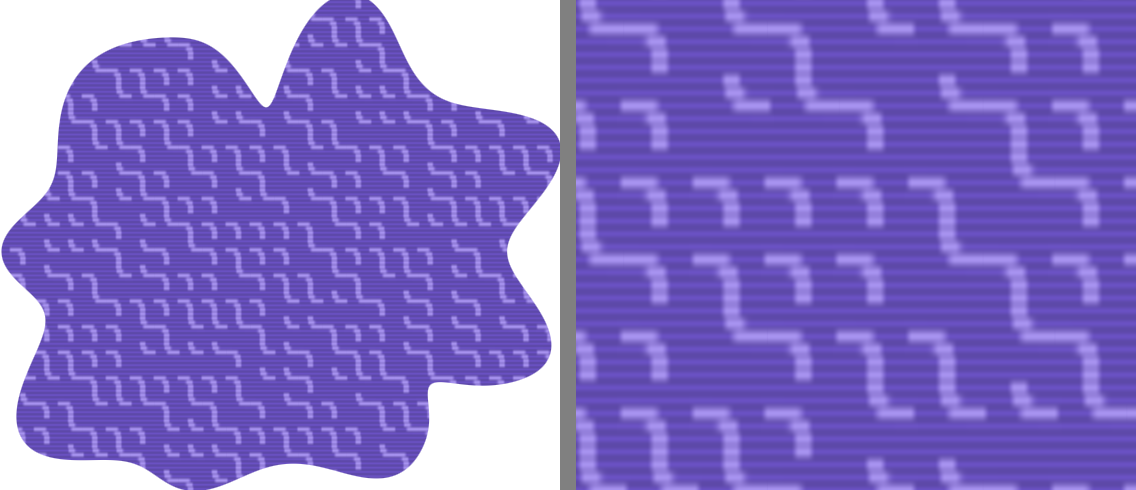
Left: the whole. Right: its middle third, enlarged.
A Shadertoy shader for this pattern:

```glsl
// A lobed violet patch on white, filled with a random maze of curved strokes and scanlines.

// Lengths are in canvas heights, stroke sizes in tile units, angles in degrees.
const vec3 PAPER        = vec3(1.0);
const vec3 GROUND_DARK  = vec3(0.365, 0.285, 0.66);
const vec3 GROUND_LIGHT = vec3(0.415, 0.318, 0.765);
const vec3 STROKE_DARK  = vec3(0.58, 0.50, 0.86);
const vec3 STROKE_LIGHT = vec3(0.655, 0.575, 0.94);

const vec2  TILE_SIZE     = vec2(0.0489, 0.0523);
const vec2  TILE_OFFSET   = vec2(-0.1336, 0.0424);
const float ROWS_PER_TILE = 6.0;
const float STROKE_RADIUS = 0.115;
const float STROKE_SOFT   = 0.06;
const float BEND_RADIUS   = 0.32;
const float TILE_OVERLAP  = 0.04;

const vec2  PATCH_CENTER = vec2(0.0, -0.006);
const float PATCH_RADIUS = 0.4315;

// Each lobe: direction, height (negative for a notch), angular width.
const int LOBE_COUNT = 10;
const vec3 LOBES[LOBE_COUNT] = vec3[](
    vec3( 21.0,  0.179, 14.0), vec3( 73.0,  0.110, 15.0),
    vec3( 95.0, -0.160, 10.0), vec3(138.0,  0.112, 24.0),
    vec3(181.0,  0.131, 12.0), vec3(217.0,  0.223, 16.0),
    vec3(248.0,  0.095, 14.0), vec3(298.0,  0.089, 15.0),
    vec3(318.0, -0.052,  6.0), vec3(338.0,  0.161, 14.0));

float hash(vec2 cell) {
    vec3 p = fract(cell.xyx * vec3(0.1031, 0.1030, 0.0973));
    p += dot(p, p.yzx + 33.33);
    return fract((p.x + p.y) * p.z);
}

float roundedSquare(vec2 p, float halfSize, float radius) {
    vec2 q = abs(p) - halfSize + radius;
    return length(max(q, 0.0)) + min(max(q.x, q.y), 0.0) - radius;
}

// Signed distance to the outline, measured along the radius.
float patchEdge(vec2 p) {
    float angle = degrees(atan(p.y, p.x));
    float radius = PATCH_RADIUS;
    for (int i = 0; i < LOBE_COUNT; i++) {
        float turn = mod(angle - LOBES[i].x + 180.0, 360.0) - 180.0;
        float t = turn / LOBES[i].z;
        radius += LOBES[i].y * exp(-t * t);
    }
    return length(p) - radius;
}

// Every tile holds one bend: top to right, or left to bottom.
float strokeCoverage(vec2 p) {
    vec2 home = floor(p);
    float dist = 1.0;
    for (int i = -1; i <= 1; i++) {
        vec2 cell = home + vec2(float(i), 0.0);
        vec2 local = p - cell - 0.5;
        float side = hash(cell + 200.0) < 0.5 ? 0.5 : -0.5;
        float bend = abs(roundedSquare(local - side, 0.5, BEND_RADIUS));
        float inTile = abs(local.x) - 0.5 - TILE_OVERLAP;
        dist = min(dist, max(bend - STROKE_RADIUS, inTile));
    }
    return 1.0 - smoothstep(-STROKE_SOFT, STROKE_SOFT, dist);
}

// Samples the strokes once per scanline row and blends adjoining rows.
float rowStrokes(vec2 p) {
    float row = floor(p.y * ROWS_PER_TILE);
    float blend = smoothstep(0.1, 0.9, p.y * ROWS_PER_TILE - row);
    float lower = strokeCoverage(vec2(p.x, (row + 0.01) / ROWS_PER_TILE));
    float upper = strokeCoverage(vec2(p.x, (row + 1.01) / ROWS_PER_TILE));
    return mix(lower, upper, blend);
}

void mainImage(out vec4 fragColor, in vec2 fragCoord) {
    vec2 p = (fragCoord - 0.5 * iResolution.xy) / iResolution.y;
    vec2 tile = (p - TILE_OFFSET) / TILE_SIZE;

    // Scanlines, light at the row centres
    float wave = 0.5 + 0.5 * cos(6.28319 * tile.y * ROWS_PER_TILE);
    float scan = pow(wave, 1.4);

    vec3 ground = mix(GROUND_DARK, GROUND_LIGHT, scan);
    vec3 stroke = mix(STROKE_DARK, STROKE_LIGHT, scan);
    vec3 color = mix(ground, stroke, rowStrokes(tile + 0.5));

    // Patch silhouette
    float edge = patchEdge(p - PATCH_CENTER);
    float outside = clamp(0.5 + edge / max(fwidth(edge), 1e-5), 0.0, 1.0);
    fragColor = vec4(mix(color, PAPER, outside), 1.0);
}
```
